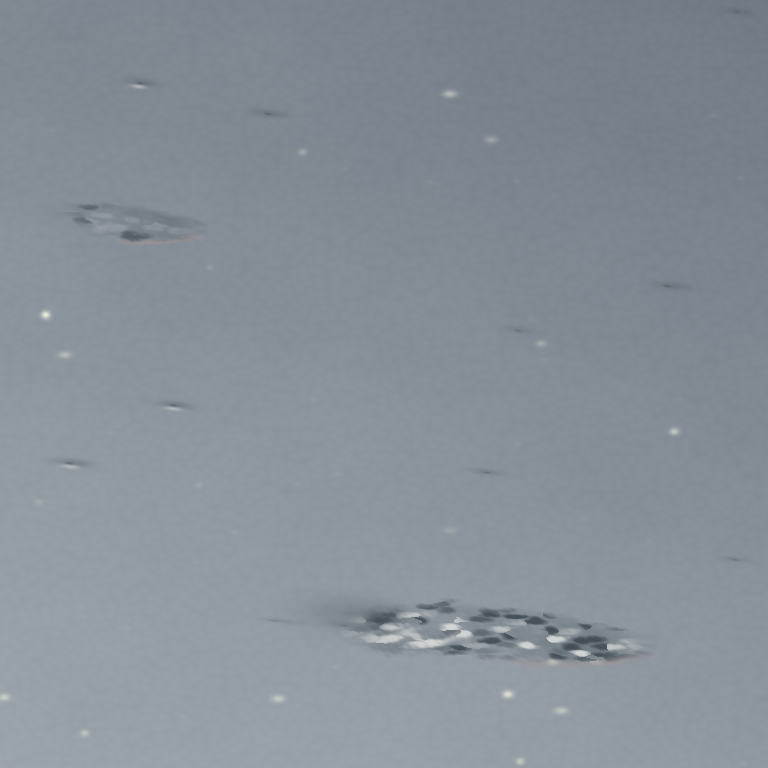
A Shadertoy shader for this texture:

```glsl
// Smooth blue-grey painted metal with chipped patches, dark scuffs and pale specks.

const vec3 SHADE_COLOR = vec3(0.440, 0.472, 0.520);
const vec3 LIGHT_COLOR = vec3(0.598, 0.630, 0.657);
const vec3 STAIN_COLOR = vec3(0.40, 0.445, 0.465);
const vec3 SCUFF_COLOR = vec3(0.27, 0.305, 0.34);
const vec3 PIT_COLOR = vec3(0.20, 0.24, 0.27);
const vec3 FLAKE_COLOR = vec3(0.82, 0.83, 0.83);
const vec3 RIM_COLOR = vec3(0.66, 0.60, 0.59);
const vec3 SPECK_COLOR = vec3(0.92, 0.93, 0.87);
const vec2 LIGHT_SLOPE = vec2(-0.30, -0.70);
const float MOTTLE_STRENGTH = 0.055;
const float GRAIN_STRENGTH = 0.018;
const float TILT = 0.07;
const int SCUFF_COUNT = 11;
const int SPECK_COUNT = 44;

float hash(vec2 p) {
    vec3 q = fract(p.xyx * 0.1031);
    q += dot(q, q.yzx + 33.33);
    return fract((q.x + q.y) * q.z);
}

// Cellular noise: distance to the nearest point and the value of its cell.
vec2 cells(vec2 p) {
    vec2 base = floor(p);
    vec2 nearest = vec2(9.0, 0.0);
    for (int y = -1; y <= 1; y++)
    for (int x = -1; x <= 1; x++) {
        vec2 cell = base + vec2(x, y);
        vec2 point = cell + vec2(hash(cell), hash(cell + 57.0));
        float d = length(p - point);
        if (d < nearest.x) nearest = vec2(d, hash(cell + 113.0));
    }
    return nearest;
}

// Layered sines in turning directions, each bent by the sum so far.
float mottle(vec2 p) {
    float sum = 0.0, amplitude = 0.4, frequency = 5.0;
    for (int i = 0; i < 10; i++) {
        float angle = 2.4 * float(i) + 0.7;
        vec2 direction = vec2(cos(angle), sin(angle));
        sum += amplitude * sin(dot(p, direction) * frequency + 5.3 * float(i) + 1.5 * sum);
        amplitude *= 0.83;
        frequency *= 1.5;
    }
    return sum;
}

float softSpot(vec2 offset, vec2 size) {
    vec2 q = offset / size;
    return exp(-dot(q, q));
}

// Spread positions, loosened by a random shift.
vec2 scatter(int i, vec2 start) {
    vec2 shift = vec2(hash(vec2(i, 71)), hash(vec2(i, 89)));
    return fract(start + float(i) * vec2(0.7549, 0.5698) + 0.3 * shift);
}

// Ragged worn patch; damage controls the pits, flakes and exposed rim.
vec3 chip(vec3 color, vec2 p, vec2 center, vec2 size, float damage) {
    vec2 d = p - center;
    d.y += TILT * d.x;
    float rough = mottle(p * vec2(3.0, 7.0));
    vec2 q = d / size + vec2(0.06, 0.20) * rough;
    q.y *= 1.0 + 0.35 * q.x * q.x;
    float radius = pow(dot(q * q, q * q), 0.25);
    float inside = 1.0 - smoothstep(0.65, 1.1, radius);

    // Dull stain, patchy within and smeared out at the left.
    float smear = softSpot(d - size * vec2(-0.95, 0.35), size * vec2(0.35, 0.6));
    float stain = inside * clamp(0.45 + 0.3 * rough, 0.15, 0.8);
    color = mix(color, STAIN_COLOR, max(stain, 0.5 * smear * damage));

    // Slim soft-edged shards: dark pits above, pale flakes lower down.
    vec2 shard = cells(d * vec2(34.0, 105.0) + 0.35 * rough + center * 40.0);
    float body = inside * (1.0 - smoothstep(0.2, 0.68, shard.x));
    float pit = body * (1.0 - smoothstep(0.3, 0.5, shard.y));
    float flake = body * smoothstep(0.66, 0.8, shard.y) * smoothstep(0.6, 0.1, q.y);
    float leftPit = softSpot(q - vec2(-0.80, 0.25), vec2(0.10, 0.4));
    color = mix(color, PIT_COLOR, mix(0.4, 0.75, damage) * max(pit, leftPit * damage));
    color = mix(color, FLAKE_COLOR, damage * flake);

    // Long pale scrape along the lower left.
    vec2 scrape = q - vec2(-0.48, -0.38 + 0.12 * sin(q.x * 17.0));
    color = mix(color, FLAKE_COLOR, 0.85 * damage * softSpot(scrape, vec2(0.22, 0.13)));

    float rim = softSpot(vec2(radius - 0.95, 0.0), vec2(0.10, 1.0));
    rim *= smoothstep(-0.3, -0.75, q.y) * smoothstep(-0.5, 0.3, q.x);
    return mix(color, RIM_COLOR, rim * clamp(0.4 + 0.3 * rough, 0.1, 0.6));
}

void mainImage(out vec4 fragColor, in vec2 fragCoord) {
    vec2 uv = fragCoord / iResolution.xy;

    // Broad light falloff, cloudy paint and fine grain.
    float light = 0.61 + dot(uv - 0.5, LIGHT_SLOPE);
    light -= 0.12 * softSpot(uv - vec2(0.85, 0.85), vec2(0.4, 0.3));
    light += MOTTLE_STRENGTH * mottle(uv * vec2(0.9, 1.5));
    vec3 color = mix(SHADE_COLOR, LIGHT_COLOR, clamp(light, 0.0, 1.1));
    color += GRAIN_STRENGTH * (0.45 - cells(uv * vec2(75.0, 100.0)).x);

    // Short uneven scuffs, each a streak with a darker core; some have a pale edge.
    for (int i = 0; i < SCUFF_COUNT; i++) {
        float seed = hash(vec2(i, 7)), depth = hash(vec2(i, 31));
        vec2 d = uv - scatter(i, vec2(0.33, 0.62));
        d.y += 1.5 * TILT * d.x;
        vec2 size = vec2(mix(0.008, 0.030, seed), mix(0.0028, 0.0065, hash(vec2(i, 19))));
        float streak = 0.4 * softSpot(d, size);
        float core = softSpot(d + size * vec2(seed - 0.5, 0.2), size * vec2(0.35, 0.5));
        color = mix(color, SCUFF_COLOR, mix(0.3, 0.9, depth) * max(streak, 0.8 * core));
        float edge = softSpot(d + vec2(0.004, 0.005), size * vec2(0.5, 0.5));
        color = mix(color, FLAKE_COLOR, 0.6 * edge * step(0.75, depth));
    }

    color = chip(color, uv, vec2(0.17, 0.71), vec2(0.095, 0.024), 0.2);
    color = chip(color, uv, vec2(0.65, 0.173), vec2(0.195, 0.037), 1.0);

    // Pale specks: mostly faint and tiny, a few bright.
    for (int i = 0; i < SPECK_COUNT; i++) {
        float seed = hash(vec2(i, 43));
        vec2 d = uv - scatter(i, vec2(0.54, 0.53));
        vec2 size = mix(0.0025, 0.006, seed * seed) * vec2(mix(1.0, 1.7, hash(vec2(i, 61))), 0.85);
        color = mix(color, SPECK_COLOR, mix(0.06, 1.0, pow(seed, 7.0)) * softSpot(d, size));
    }

    fragColor = vec4(color, 1.0);
}
```
